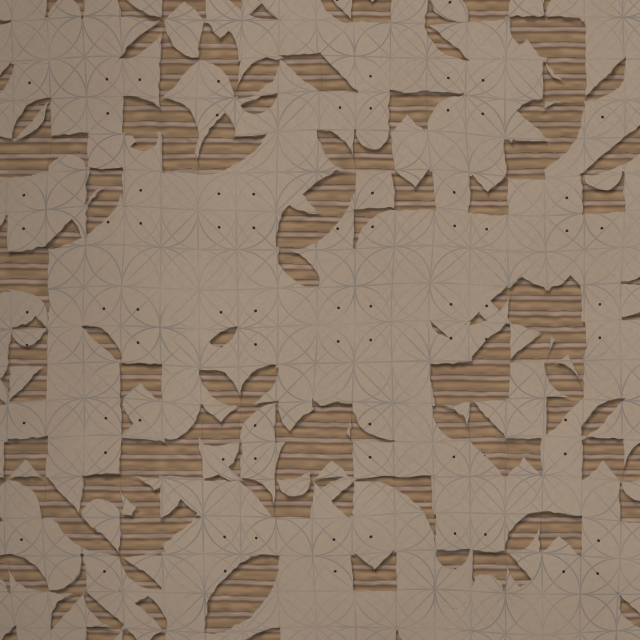
A WebGL 2 fragment shader for this pattern:

```glsl
#version 300 es
precision highp float;
// Cardboard with geometric pieces cut from its top sheet, baring the flutes.
// Lattice cells at two scales hold random arc and triangle cutouts; a third
// layer puts small pieces back. Pencil construction lines share the lattice.

uniform vec2 u_resolution;
out vec4 fragColor;

const float CELL = 0.0597;

float hash(vec2 p) {
  vec3 q = fract(p.xyx * vec3(0.1031, 0.1030, 0.0973));
  q += dot(q, q.yzx + 33.33);
  return fract((q.x + q.y) * q.z);
}

float noise(vec2 p) {
  vec2 i = floor(p), f = fract(p);
  f = f * f * (3.0 - 2.0 * f);
  return mix(mix(hash(i), hash(i + vec2(1, 0)), f.x),
             mix(hash(i + vec2(0, 1)), hash(i + vec2(1, 1)), f.x), f.y);
}

// One compass-drawn shape inside the unit square
float piece(vec2 q, vec2 id) {
  if (hash(id + 11.3) < 0.5) q.x = 1.0 - q.x;
  if (hash(id + 27.1) < 0.5) q.y = 1.0 - q.y;
  float kind = floor(hash(id + 43.7) * 6.0);
  vec2 b = abs(q - 0.5) - 0.5;
  float box = max(b.x, b.y);
  float arc = length(q) - 1.0;
  float diagonal = (q.x + q.y - 1.0) * 0.707;
  if (kind < 1.0) return max(arc, length(q - 1.0) - 1.0);   // leaf
  if (kind < 2.0) return max(box, diagonal);                // triangle
  if (kind < 3.0) return max(box, -arc);                    // spandrel
  if (kind < 4.0) return max(arc, -diagonal);               // segment
  if (kind < 5.0) return max(box, (0.5 - q.y - abs(q.x - 0.5)) * 0.707);  // swallowtail
  return max(box, 0.5 - length(q - vec2(0.5, 0.0)));        // notched square
}

// Distance to the pieces scattered over a lattice
float scatter(vec2 p, float size, float share, float seed) {
  vec2 g = p / size, base = floor(g);
  float d = 1.0;
  for (int y = -1; y <= 1; y++)
    for (int x = -1; x <= 1; x++) {
      vec2 id = base + vec2(x, y);
      vec2 key = id + seed;
      float chance = share * (0.3 + 1.4 * noise(key * vec2(0.35, 0.8)));
      if (hash(key) < chance) d = min(d, piece(g - id, key));
    }
  return d * size;
}

// Negative where the top sheet is missing
float opening(vec2 p) {
  float d = min(scatter(p, 2.0 * CELL, 0.27, 71.0),
                scatter(p, CELL, 0.35, 135.0)) - 0.0018;
  return max(d, 0.003 - scatter(p, CELL, 0.15, 219.0));
}

float stroke(float d) { return smoothstep(0.0021, 0.0002, abs(d) * CELL); }

// Faint grid, diagonals and circles
float pencil(vec2 p) {
  vec2 m = abs(fract(p / CELL * 0.5) * 2.0 - 1.0);
  vec2 edge = min(m, 1.0 - m);
  float fade = smoothstep(0.3, 0.65, noise(p * 9.0 + 50.0));
  float line = stroke(min(edge.x, edge.y)) * 0.8;
  line = max(line, stroke(length(m) - 1.0));
  line = max(line, stroke(length(1.0 - m) - 1.0) * (1.0 - 0.6 * fade));
  line = max(line, stroke(length(m - vec2(1, 0)) - 1.0) * fade * 0.6);
  line = max(line, stroke((m.x - m.y) * 0.707) * (1.0 - fade) * 0.8);
  line = max(line, stroke((m.x + m.y - 1.0) * 0.707) * fade * 0.8);
  return line * (0.25 + 0.85 * noise(p * 21.0));
}

// Corrugated layer: pale ridges with a dark underside over brown troughs
vec3 flutes(vec2 p) {
  float wobble = 0.14 * noise(p * vec2(9.0, 12.0)) + 0.06 * noise(p * vec2(70.0, 30.0));
  float t = fract(p.y / 0.0247 + wobble);
  vec3 trough = mix(vec3(0.49, 0.395, 0.305), vec3(0.56, 0.455, 0.345), smoothstep(0.0, 0.35, t));
  trough = mix(trough, vec3(0.42, 0.325, 0.25), smoothstep(0.4, 0.64, t));
  vec3 ridge = vec3(0.575, 0.495, 0.435);
  float crest = smoothstep(0.6, 0.76, t) * smoothstep(1.0, 0.86, t);
  vec3 color = mix(trough, ridge, crest);
  return color * (0.91 + 0.18 * noise(p * vec2(60.0, 200.0)));
}

void main() {
  vec2 uv = gl_FragCoord.xy / u_resolution;
  vec2 p = uv - vec2(0.552, 0.492);

  // Hand-drawn wander and torn fibres
  vec2 wander = vec2(noise(uv * 6.0), noise(uv * 6.0 + 31.0)) - 0.5;
  vec2 q = p + wander * 0.018;
  vec2 slip = vec2(noise(uv * 30.0 + 5.0), noise(uv * 30.0 + 77.0)) - 0.5;
  vec2 fibre = vec2(noise(uv * 120.0), noise(uv * 120.0 + 9.0)) - 0.5;
  vec2 torn = q + slip * 0.006 + fibre * 0.003;

  // Top sheet with pencil lines and compass holes
  vec3 paper = vec3(0.622, 0.550, 0.480);
  paper *= 0.975 + 0.02 * noise(uv * 14.0) + 0.03 * noise(uv * 230.0);
  paper = mix(paper, vec3(0.43, 0.41, 0.40), pencil(q) * 0.55);
  float period = 3.0 * CELL;
  vec2 hub = mod(q + 0.5 * period, period) - 0.5 * period;
  float pin = length(abs(hub) - 0.0262);
  paper = mix(paper, vec3(0.16, 0.13, 0.12), smoothstep(0.0032, 0.0010, pin) * 0.9);

  // Flutes under the shadow cast by the sheet above them
  float d = opening(torn);
  float cover = smoothstep(-0.004, 0.004, opening(torn + vec2(-0.0015, 0.0055)));
  vec3 below = flutes(p) * (1.0 - 0.40 * cover);
  vec3 color = mix(below, paper, smoothstep(-0.0014, 0.0014, d));

  // Uneven room light, dimmer at the left and the lower edge
  float light = mix(0.89, 1.0, smoothstep(-0.05, 0.38, uv.x + 0.12 * (0.5 - uv.y)));
  light *= mix(0.95, 1.0, smoothstep(0.0, 0.25, uv.y));
  color *= mix(vec3(1.0, 1.01, 1.04), vec3(1.0), light) * light;
  fragColor = vec4(color, 1.0);
}
```
